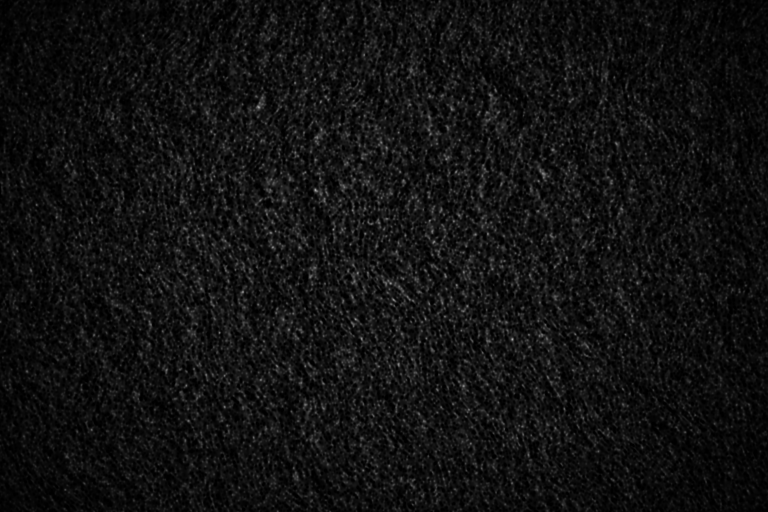
Reproduce this texture procedurally as a Shadertoy shader.

```glsl
// Black, finely grained leather-like surface under a soft vignette.
// Cellular sums of scattered soft dots give both the sparkling grain and,
// when stretched vertically and bent by sines, the creases in the relief.

const float BASE_TONE = 0.274;     // square root of the mid brightness
const float GRAIN_CONTRAST = 0.108;
const float FOLD_CONTRAST = 0.037;
const vec3 TINT = vec3(1.0);

// Three random values per cell
vec3 hash3(vec2 cell, float seed) {
    vec3 h = fract((cell.xyx + seed) * vec3(0.1031, 0.1030, 0.0973));
    h += dot(h, h.yxz + 33.33);
    return fract((h.xxy + h.yzz) * h.zyx);
}

// Cellular noise: one light or dark soft dot per cell, about unit deviation
float dots(vec2 p, float seed) {
    vec2 cell = floor(p);
    float sum = 0.0;
    for (int y = -1; y <= 1; y++) {
        for (int x = -1; x <= 1; x++) {
            vec2 id = cell + vec2(x, y);
            vec3 rnd = hash3(id + 40.0, seed);
            vec2 d = id + rnd.xy - p;
            sum += (2.0 * rnd.z - 1.0) * exp(-4.0 * dot(d, d));
        }
    }
    return sum / 0.36;
}

// Creases lean left low down, right higher up, and wander a little
vec2 bend(vec2 p) {
    float lean = 0.42 * p.y - 0.34 * p.y * p.y;
    float wander = 0.018 * sin(9.0 * p.y + 4.0 * p.x)
                 + 0.010 * sin(21.0 * p.y - 13.0 * p.x + 1.0)
                 + 0.004 * sin(47.0 * p.y + 31.0 * p.x);
    return vec2(p.x + lean + wander, p.y);
}

// Side-lit slope of a bump field
float relief(vec2 p, vec2 scale, float seed) {
    vec2 q = p * scale;
    return dots(q, seed) - dots(q + vec2(0.5, 0.15), seed);
}

float folds(vec2 q) {
    return 0.60 * dots(q * vec2(66.0, 34.0), 3.0)
         + 0.75 * relief(q, vec2(38.0, 17.0), 17.0);
}

// Fine specks over slightly larger lit bumps that follow the creases
float grain(vec2 p, vec2 q) {
    return 0.80 * dots(p * vec2(212.0, 186.0), 5.0)
         + 0.62 * relief(q, vec2(132.0, 98.0), 29.0);
}

float vignette(vec2 uv) {
    vec2 c = 2.0 * uv - 1.0;
    return 1.06 - dot(c * c, vec2(0.36, 0.22));
}

void mainImage(out vec4 fragColor, in vec2 fragCoord) {
    vec2 uv = fragCoord / iResolution.xy;
    vec2 p = fragCoord / iResolution.y;
    vec2 bent = bend(p);

    // Creases are deeper towards the top
    float depth = mix(0.75, 1.25, uv.y);
    float tone = BASE_TONE
               + FOLD_CONTRAST * depth * folds(bent)
               + GRAIN_CONTRAST * grain(p, bent);

    // Squaring crowds the darks and leaves rare bright sparkles
    tone = max(tone * vignette(uv), 0.0);
    fragColor = vec4(TINT * tone * tone, 1.0);
}
```
